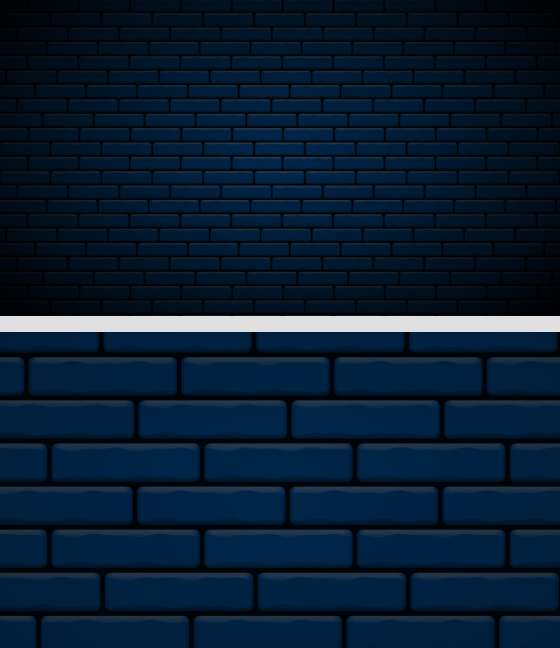
Top, the full canvas; bottom, a detail of the centre.
This texture is drawn by a Shadertoy shader. Its source:

```glsl
// Dark blue brick wall with glossy wavy top edges, lit softly from the middle.

// Sideways shift of each course, in brick lengths; the bond repeats every 11 courses.
const float courseShift[11] = float[11](
    0.05, 0.49, 0.84, 0.42, 0.04, 0.62, 0.19, 0.83, 0.34, 0.06, 0.49);

float hash(vec2 p) {
    return fract(sin(dot(p, vec2(127.1, 311.7))) * 43758.5453);
}

float roundedBox(vec2 p, vec2 halfSize, float radius) {
    vec2 q = abs(p) - halfSize + radius;
    return length(max(q, 0.0)) + min(max(q.x, q.y), 0.0) - radius;
}

// Uneven ripple along a brick, roughly -1 to 1
float ripple(float x, float phase) {
    return 0.6 * sin(x * 4.2 + phase) + 0.4 * sin(x * 8.3 - 1.7 * phase);
}

void mainImage(out vec4 fragColor, in vec2 fragCoord) {
    vec2 uv = fragCoord / iResolution.xy;
    vec2 grid = vec2(11.0, 22.0);
    float pixel = grid.y / iResolution.y;

    // Brick cell: courses count downward, lengths are in course heights
    float course = (0.5 - uv.y) * grid.y + 0.135;
    float row = floor(course);
    float along = (uv.x - 0.5) * grid.x - courseShift[int(mod(row, 11.0))];
    vec2 id = mod(vec2(floor(along), row), grid);
    float brickLength = iResolution.x / iResolution.y * grid.y / grid.x;
    vec2 p = (fract(vec2(along, course)) - 0.5) * vec2(brickLength, 1.0);

    // Face with a darker rim and small tone changes between bricks
    float d = roundedBox(p, vec2(0.5 * brickLength - 0.05, 0.445), 0.13);
    vec3 face = vec3(0.0, 0.15, 0.29) * (0.97 + 0.06 * hash(id));
    face *= 1.0 - 0.3 * smoothstep(-0.09, 0.0, d);

    // Wavy shade along the bottom
    float phase = 1.5 * hash(id + 7.0);
    float shadeEdge = 0.33 + 0.045 * ripple(p.x, phase + 2.0);
    face *= 1.0 - 0.22 * smoothstep(-pixel, pixel, p.y - shadeEdge);

    // Wavy gloss along the top, greyest at the upper edge
    float glossEdge = -0.31 + 0.045 * ripple(p.x, phase);
    float gloss = smoothstep(pixel, -pixel, p.y - glossEdge)
                * smoothstep(0.5, 0.42, abs(p.x) / brickLength);
    vec3 glossColor = mix(vec3(0.19, 0.26, 0.33), vec3(0.08, 0.19, 0.31),
                          smoothstep(-0.43, -0.27, p.y));
    face = mix(face, glossColor, 0.85 * gloss);

    // Mortar
    vec3 mortar = vec3(0.0, 0.018, 0.035);
    vec3 color = mix(mortar, face, smoothstep(0.6 * pixel, -0.6 * pixel, d));

    // Central light, symmetric so that opposite edges meet
    float falloff = length((uv - 0.5) * vec2(2.08, 1.85)) / 1.41;
    color *= max(1.0 - pow(falloff, 1.3), 0.03);

    fragColor = vec4(color, 1.0);
}
```
